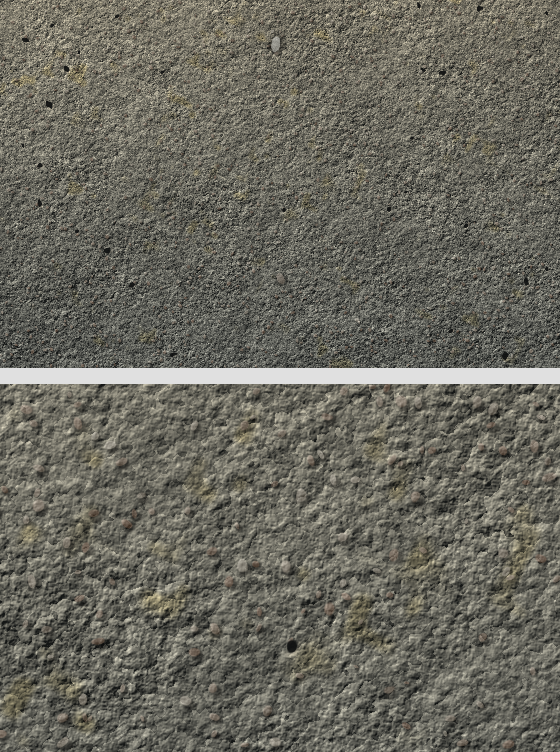
Top: the whole. Bottom: its middle third, enlarged.
Give the GLSL for this texture, as a Shadertoy shader.

```glsl
// Weathered concrete: fine gritty grey-brown surface in low light, with chips, pits and pebbles.
#define BRIGHTNESS 0.392
#define RELIEF 0.28
#define GRAIN_SCALE 118.0
#define GRAIN_DEPTH 0.14
#define CHIP_SHARE 0.13
#define PIT_SHARE 0.13
#define PEBBLE_SHARE 0.10
#define LIGHT_DIR vec2(-0.6, 0.8)

// Integer hash: two values in 0..1
vec2 hash2(vec2 p) {
    uvec2 v = uvec2(ivec2(floor(p)) + 4096) * 1664525u + 1013904223u;
    v.x += v.y * 1664525u;
    v.y += v.x * 1664525u;
    v ^= v >> 16u;
    v.x += v.y * 1664525u;
    v.y += v.x * 1664525u;
    v ^= v >> 16u;
    return vec2(v & 65535u) / 65535.0;
}

mat2 rotation(float angle) {
    float c = cos(angle), s = sin(angle);
    return mat2(c, s, -s, c);
}

float noise(vec2 p) {
    vec2 cell = floor(p), f = fract(p);
    f = f * f * (3.0 - 2.0 * f);
    vec2 e = vec2(0.0, 1.0);
    return mix(mix(hash2(cell).x, hash2(cell + e.yx).x, f.x),
               mix(hash2(cell + e.xy).x, hash2(cell + e.yy).x, f.x), f.y);
}

// Directional difference of several noise octaves, signed around zero
float reliefShade(vec2 p) {
    mat2 turn = rotation(0.65);
    vec2 light = LIGHT_DIR;
    float shade = 0.0, frequency = 18.0;
    for (int i = 0; i < 6; i++) {
        vec2 q = p * frequency + 17.0 * float(i) + 40.0;
        float weight = min(1.0, pow(frequency / 200.0, 0.75));
        shade += weight * (noise(q) - noise(q + light * 0.6));
        p = turn * p;
        light = turn * light;
        frequency *= 2.0;
    }
    return shade;
}

// Sand grains: tilted facets with varied tone
float grainShade(vec2 p) {
    vec2 q = p * GRAIN_SCALE;
    q += 0.9 * vec2(noise(q * 1.7 + 9.0), noise(q * 1.7 + 71.0));
    vec2 cell = floor(q), nearest = vec2(2.0);
    float tone = 0.0;
    for (int y = -1; y <= 1; y++)
    for (int x = -1; x <= 1; x++) {
        vec2 id = cell + vec2(x, y);
        vec2 offset = q - id - hash2(id + 5.0);
        if (dot(offset, offset) < dot(nearest, nearest)) {
            nearest = offset;
            tone = hash2(id + 91.0).x - 0.5;
        }
    }
    return GRAIN_DEPTH * dot(nearest, LIGHT_DIR) + 0.13 * tone;
}

// Sparse turned ellipses: xy = offset in radii, z = distance (1 at edge), w = random id
vec4 scatter(vec2 p, float frequency, float share, float radius, float seed) {
    vec2 q = p * frequency, cell = floor(q);
    vec4 best = vec4(9.0, 9.0, 9.0, 0.0);
    for (int y = -1; y <= 1; y++)
    for (int x = -1; x <= 1; x++) {
        vec2 id = cell + vec2(x, y);
        vec2 pick = hash2(id + seed), look = hash2(id + seed + 337.0);
        if (pick.x > share) continue;
        vec2 center = id + 0.15 + 0.7 * hash2(id + seed + 683.0);
        vec2 offset = (q - center) / (radius * mix(0.55, 1.2, look.x));
        vec2 axes = rotation(look.y * 6.283) * offset;
        float d = length(axes * vec2(0.9, mix(1.1, 1.7, pick.y)));
        if (d < best.z) best = vec4(offset, d, pick.y);
    }
    return best;
}

void mainImage(out vec4 fragColor, in vec2 fragCoord) {
    vec2 p = fragCoord / iResolution.y;
    vec2 uv = fragCoord / iResolution.xy;

    // Broad light falloff and soft stains
    float value = BRIGHTNESS + 0.12 * (uv.y - 0.5) - 0.04 * (uv.x - 0.5) * uv.y;
    vec2 stain = rotation(0.5) * p;
    value += 0.05 * (noise(stain * 3.5 + 3.0) - 0.5) + 0.05 * (noise(stain * 11.0 + 60.0) - 0.5);

    // Rough surface
    float relief = RELIEF * reliefShade(p) + grainShade(p);
    value += relief * (0.8 + 0.4 * noise(stain * 14.0 + 25.0));
    value = max(value, 0.08);
    vec3 color = value * vec3(1.03, 1.0, 0.90) + vec3(-0.005, 0.005, 0.01);
    color *= mix(vec3(0.98, 1.0, 1.03), vec3(1.03, 1.0, 0.96), uv.y);
    float ochre = noise(stain * 15.0 + 130.0) * noise(stain * 47.0 + 7.0);
    color *= mix(vec3(1.0), vec3(1.04, 1.0, 0.87), smoothstep(0.45, 0.8, ochre));
    float wobble = 0.5 * (noise(p * 150.0 + 12.0) - 0.5);

    // Small pale, pink and tan chips with short shadows
    vec4 chip = scatter(p, 75.0, CHIP_SHARE, 0.36, 11.0);
    color *= 1.0 - 0.4 * smoothstep(1.4, 0.7, length(chip.xy + 0.7 * LIGHT_DIR) + wobble);
    vec3 chipColor = mix(vec3(0.50, 0.42, 0.36), vec3(0.64, 0.62, 0.57), fract(chip.w * 57.3));
    chipColor += 0.10 * dot(chip.xy, LIGHT_DIR) + 0.5 * relief;
    color = mix(color, chipColor, 0.7 * smoothstep(1.1, 0.75, chip.z + wobble));

    // Larger smooth pebbles, each with a shadow on the far side
    vec4 pebble = scatter(p, 5.0, PEBBLE_SHARE, 0.08, 29.0);
    float shadow = smoothstep(1.4, 0.8, length(pebble.xy + 0.3 * LIGHT_DIR) + wobble);
    color *= 1.0 - 0.4 * shadow;
    vec3 pebbleColor = mix(vec3(0.38, 0.33, 0.28), vec3(0.66, 0.66, 0.63), fract(pebble.w * 5.7));
    pebbleColor += 0.08 * dot(pebble.xy, LIGHT_DIR) + 0.3 * relief;
    color = mix(color, pebbleColor, 0.85 * smoothstep(1.05, 0.85, pebble.z + 0.5 * wobble));

    // Deep pits with a lit far rim
    vec4 pit = scatter(p, 12.0, PIT_SHARE, 0.10, 53.0);
    float rim = smoothstep(0.5, 0.0, abs(pit.z - 1.15)) * max(0.0, -dot(pit.xy, LIGHT_DIR));
    color += 0.14 * rim * vec3(1.1, 1.0, 0.85);
    color = mix(color, vec3(0.06, 0.065, 0.065), 0.92 * smoothstep(1.1, 0.8, pit.z + 1.6 * wobble));

    fragColor = vec4(clamp(color, 0.0, 1.0), 1.0);
}
```
